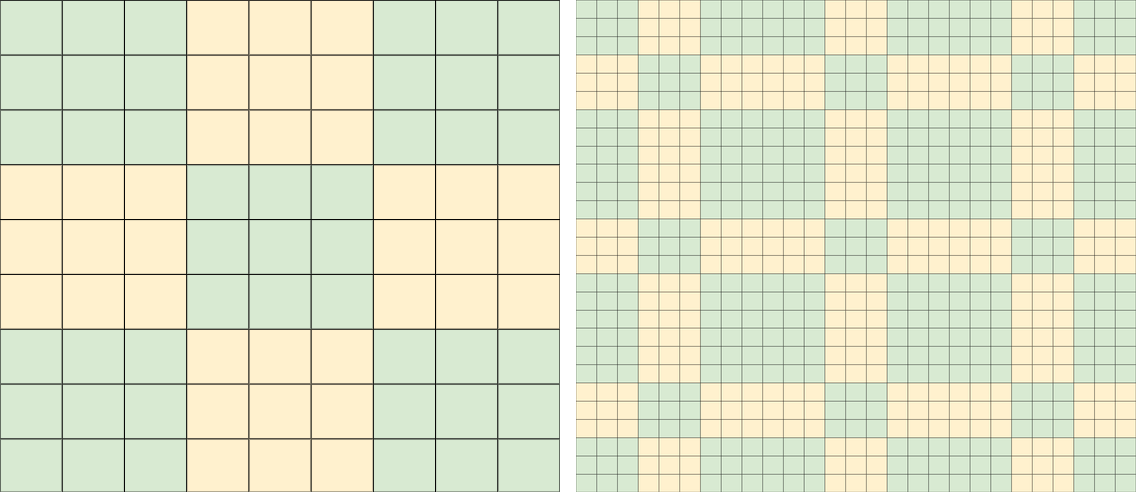
Left: one tile. Right: repeated 3 by 3.
This pattern is drawn by a Shadertoy shader. Its source:

```glsl
#define CELLS 9.0
#define BLOCK 3.0
#define ROW_PITCH 0.11144
#define ROW_OFFSET 0.0005
#define LINE_WIDTH 0.0022
#define GREEN vec3(0.847, 0.917, 0.824)
#define CREAM vec3(1.0, 0.947, 0.808)
#define INK vec3(0.01, 0.01, 0.01)

// Share of a pixel covered by a line whose centre lies at distance d
float lineCoverage(float d, float pixel) {
    float nearEdge = max(d - 0.5 * pixel, -0.5 * LINE_WIDTH);
    float farEdge = min(d + 0.5 * pixel, 0.5 * LINE_WIDTH);
    return clamp((farEdge - nearEdge) / pixel, 0.0, 1.0);
}

void mainImage(out vec4 fragColor, in vec2 fragCoord) {
    vec2 uv = fragCoord / iResolution.xy;
    float aspect = iResolution.x / iResolution.y;
    float pixel = 1.0 / iResolution.y;

    // Columns are equal; rows count from the top and the last is a little shorter
    float column = uv.x * CELLS;
    float depth = fract(1.0 - uv.y - ROW_OFFSET);
    float row = depth / ROW_PITCH;

    // Checkerboard of square groups of cells
    vec2 cell = min(floor(vec2(column, row)), CELLS - 1.0);
    vec2 block = floor(cell / BLOCK);
    vec3 color = mix(GREEN, CREAM, mod(block.x + block.y, 2.0));

    // Distances to the nearest grid lines, in canvas heights
    float columnDist = abs(column - round(column)) / CELLS * aspect;
    float nearestRow = min(round(row), CELLS - 1.0);
    float rowDist = min(abs(row - nearestRow) * ROW_PITCH, 1.0 - depth);

    // Ink lines
    float ink = max(lineCoverage(columnDist, pixel), lineCoverage(rowDist, pixel));
    fragColor = vec4(mix(color, INK, ink), 1.0);
}
```
